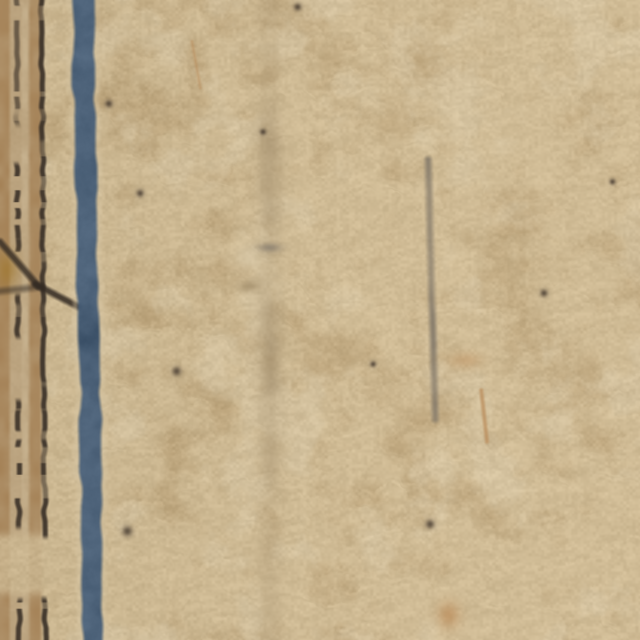
This texture is drawn by a Shadertoy shader. Its source:

```glsl
// Aged, mottled paper with a blue ruled line, a worn dashed margin on the left,
// a faint vertical crease and a pencil stroke. Layered value noise makes the
// stains and fibres; soft distance masks place the ink, specks and rust marks.

const vec3 PAPER = vec3(0.815, 0.735, 0.585);
const vec3 STAIN = vec3(0.735, 0.640, 0.480);
const vec3 PALE = vec3(0.850, 0.785, 0.655);
const vec3 TAN = vec3(0.640, 0.500, 0.330);
const vec3 BLUE = vec3(0.285, 0.375, 0.475);
const vec3 INK = vec3(0.200, 0.165, 0.135);
const vec3 RUST = vec3(0.720, 0.530, 0.330);
const vec3 GREY = vec3(0.540, 0.500, 0.440);

// Position and radius of each dark speck.
const vec3 SPECKS[10] = vec3[10](
    vec3(0.170, 0.838, 0.006), vec3(0.219, 0.698, 0.006),
    vec3(0.276, 0.420, 0.007), vec3(0.199, 0.170, 0.008),
    vec3(0.672, 0.181, 0.007), vec3(0.583, 0.431, 0.005),
    vec3(0.411, 0.794, 0.005), vec3(0.850, 0.542, 0.006),
    vec3(0.465, 0.989, 0.006), vec3(0.957, 0.716, 0.005));

float hash(vec2 p) {
    return fract(sin(dot(p, vec2(127.1, 311.7))) * 43758.5453);
}

float noise(vec2 p) {
    vec2 i = floor(p), f = fract(p);
    f = f * f * (3.0 - 2.0 * f);
    return mix(mix(hash(i), hash(i + vec2(1, 0)), f.x),
               mix(hash(i + vec2(0, 1)), hash(i + vec2(1, 1)), f.x), f.y);
}

float fbm(vec2 p) {
    float sum = 0.0, amp = 0.5;
    for (int i = 0; i < 5; i++) {
        sum += amp * noise(p);
        p = mat2(0.8, 0.6, -0.6, 0.8) * p * 2.03 + 7.3;
        amp *= 0.5;
    }
    return sum;
}

// One inside [a, b], fading over the softness s.
float span(float x, float a, float b, float s) {
    return smoothstep(a - s, a + s, x) * (1.0 - smoothstep(b - s, b + s, x));
}

// Soft elliptical spot.
float spot(vec2 p, vec2 centre, vec2 size) {
    vec2 d = (p - centre) / size;
    return exp(-dot(d, d));
}

// Soft stroke between two points.
float stroke(vec2 p, vec2 a, vec2 b, float width, float s) {
    vec2 ab = b - a;
    float t = clamp(dot(p - a, ab) / dot(ab, ab), 0.0, 1.0);
    return 1.0 - smoothstep(width - s, width + s, length(p - a - ab * t));
}

vec3 paper(vec2 p) {
    float cloud = fbm(p * 9.0 + 3.0);
    float blotch = fbm(p * 26.0 + 19.0);
    float fibre = noise(p * vec2(55.0, 150.0) + 6.0 * blotch);
    float grain = noise(p * 210.0);
    vec3 col = mix(PAPER, STAIN, 0.85 * smoothstep(0.45, 0.75, 0.5 * cloud + 0.5 * blotch));
    col = mix(col, PALE, 0.55 * smoothstep(0.50, 0.72, fbm(p * 15.0 + 41.0)));
    col += 0.040 * (fibre - 0.5) + 0.045 * (grain - 0.5);
    return col - 0.018 * (1.0 - smoothstep(0.1, 0.6, p.x));
}

// Brown stripes, broken ink rules and the slanting scratch.
vec3 margin(vec3 col, vec2 p) {
    float worn = noise(p * vec2(70.0, 45.0));
    float erased = span(p.y, 0.072, 0.165, 0.012);
    float keep = 1.0 - 0.85 * erased;
    col = mix(col, vec3(0.700, 0.600, 0.460), 0.65 * keep * span(p.x, -0.1, 0.066, 0.005));
    col = mix(col, TAN, keep * (0.55 + 0.4 * worn) * span(p.x, -0.1, 0.015, 0.004));
    col = mix(col, TAN, keep * (0.5 + 0.4 * worn) * span(p.x, 0.046, 0.064, 0.004));
    col = mix(col, PALE, 0.4 * keep * span(p.x, 0.034, 0.043, 0.003) * worn);
    float shake = 0.004 * (noise(vec2(p.y * 60.0, 2.0)) - 0.5);
    float dashes = 0.7 * span(p.y, 0.805, 1.1, 0.008) + span(p.y, 0.605, 0.745, 0.006)
                 + span(p.y, 0.472, 0.540, 0.006) + span(p.y, 0.175, 0.375, 0.006)
                 + span(p.y, -0.1, 0.064, 0.006);
    float gaps = smoothstep(0.15, 0.4, noise(vec2(p.y * 75.0, 8.0)));
    float inner = 0.030 - 0.004 * p.y + shake;
    float outer = 0.071 - 0.006 * p.y - shake;
    col = mix(col, INK, 0.85 * dashes * gaps * span(p.x, inner - 0.004, inner + 0.004, 0.003));
    float rule = (1.0 - span(p.y, 0.066, 0.160, 0.006)) * (0.6 + 0.4 * gaps);
    col = mix(col, INK, 0.88 * rule * span(p.x, outer - 0.004, outer + 0.004, 0.003));
    col = mix(col, vec3(0.62, 0.46, 0.17), 0.65 * spot(p, vec2(0.010, 0.578), vec2(0.018, 0.028)));
    col = mix(col, INK, 0.80 * stroke(p, vec2(0.0, 0.622), vec2(0.060, 0.553), 0.005, 0.004));
    col = mix(col, INK, 0.85 * stroke(p, vec2(0.055, 0.556), vec2(0.122, 0.521), 0.005, 0.004));
    return mix(col, INK, 0.50 * stroke(p, vec2(0.0, 0.545), vec2(0.065, 0.552), 0.005, 0.005));
}

vec3 blueRule(vec3 col, vec2 p) {
    float centre = mix(0.1445, 0.1310, smoothstep(0.0, 1.0, p.y)) + 0.003 * (noise(vec2(p.y * 22.0, 5.0)) - 0.5);
    float halfWidth = 0.0165 + 0.004 * (noise(vec2(p.y * 38.0, 9.0)) - 0.5)
                    - 0.003 * spot(vec2(p.y), vec2(0.388), vec2(0.02));
    float d = abs(p.x - centre) - halfWidth;
    col = mix(col, PALE, 0.35 * span(d, 0.0, 0.008, 0.004));
    vec3 ink = BLUE + 0.09 * (fbm(p * 45.0) - 0.5);
    ink -= 0.055 * spot(p, vec2(0.14, 0.475), vec2(0.1, 0.035));
    return mix(col, ink, 0.96 * (1.0 - smoothstep(-0.004, 0.004, d)));
}

void mainImage(out vec4 fragColor, in vec2 fragCoord) {
    vec2 p = fragCoord / iResolution.xy;
    vec3 col = paper(p);

    // Crease with darker stretches and pale rubbed patches.
    float crease = exp(-pow((p.x - 0.421) / 0.019, 2.0));
    float press = 0.20 + 0.35 * span(p.y, 0.66, 0.81, 0.04) + 0.32 * span(p.y, 0.37, 0.53, 0.03)
                + 0.22 * span(p.y, 0.25, 0.32, 0.03);
    col = mix(col, vec3(0.62, 0.54, 0.41), crease * press * (0.6 + 0.7 * noise(p * 35.0)));
    col = mix(col, PALE, 0.55 * spot(p, vec2(0.386, 0.595), vec2(0.022, 0.025)));
    col = mix(col, GREY, 0.75 * spot(p, vec2(0.421, 0.613), vec2(0.018, 0.007)));
    col = mix(col, STAIN * 0.87, 0.75 * spot(p, vec2(0.390, 0.553), vec2(0.017, 0.009)));

    // Pencil stroke, rust marks and loose fibres.
    float pencil = stroke(p, vec2(0.669, 0.750), vec2(0.680, 0.345), 0.005, 0.005);
    col = mix(col, GREY * 0.92, pencil * (0.5 + 0.4 * noise(p * vec2(60.0, 30.0))));
    col = mix(col, RUST, 0.65 * spot(p, vec2(0.701, 0.039), vec2(0.017, 0.020)));
    col = mix(col, RUST, 0.40 * spot(p, vec2(0.728, 0.437), vec2(0.024, 0.012)));
    col = mix(col, RUST, 0.65 * stroke(p, vec2(0.752, 0.390), vec2(0.761, 0.310), 0.003, 0.003));
    col = mix(col, RUST, 0.45 * stroke(p, vec2(0.300, 0.935), vec2(0.313, 0.863), 0.002, 0.003));

    for (int i = 0; i < SPECKS.length(); i++) {
        col = mix(col, INK * 1.3, 0.75 * spot(p, SPECKS[i].xy, SPECKS[i].zz));
    }
    col = blueRule(margin(col, p), p);
    fragColor = vec4(clamp(col, 0.0, 1.0), 1.0);
}
```
